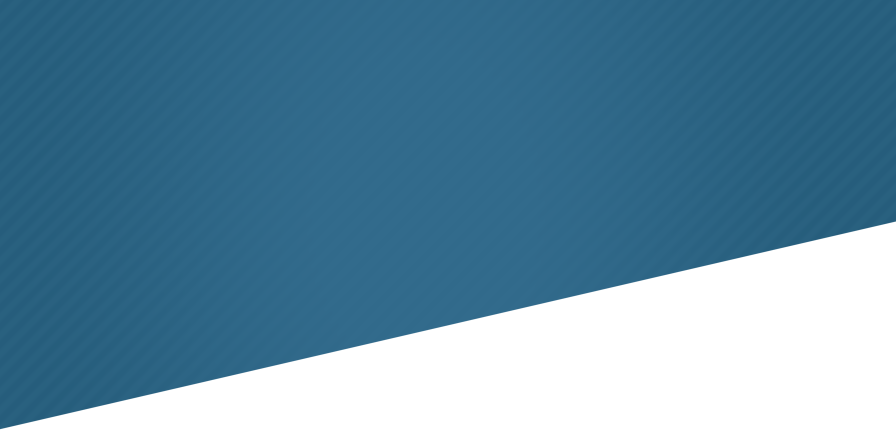
Reproduce this background procedurally as a WebGL 2 fragment shader.

```glsl
#version 300 es
precision highp float;
// A blue panel with a soft central glow and faint diagonal pinstripes,
// cut off by a slanted white base. The glow is an elliptical falloff,
// the stripes a repeated triangle wave, the cut a signed line distance.
uniform vec2 u_resolution;
out vec4 outColor;

// Soft-edged 45 degree stripes rising to the right, 0 to 1.
float diagonalStripes(vec2 p, float period, float pixel) {
    float wave = abs(fract((p.x - p.y) / period) - 0.5) * 2.0;
    float blur = 0.22 + 2.0 * pixel / period;
    return smoothstep(0.5 - blur, 0.5 + blur, wave);
}

// Signed distance to the slanted cut, positive above it.
float slantedCut(vec2 p) {
    float slope = 0.2318;
    return (p.y - 0.042 - slope * p.x) / sqrt(1.0 + slope * slope);
}

void main() {
    // Height spans 0 to 1, width spans 0 to the aspect ratio.
    vec2 p = gl_FragCoord.xy / u_resolution.y;
    float aspect = u_resolution.x / u_resolution.y;
    float pixel = 1.0 / u_resolution.y;

    // Broad glow, brightest just left of the middle.
    vec2 fromGlow = (p - vec2(0.475 * aspect, 0.52)) / vec2(0.5 * aspect, 1.5);
    float shade = smoothstep(0.15, 0.95, length(fromGlow));
    vec3 color = mix(vec3(0.195, 0.418, 0.548), vec3(0.155, 0.372, 0.492), shade);

    // Stripes grow clearer toward the darker sides.
    float stripe = diagonalStripes(p, 0.0417, pixel) - 0.5;
    color += stripe * mix(0.004, 0.014, shade);

    // White base below the cut.
    float panel = smoothstep(-0.7 * pixel, 0.7 * pixel, slantedCut(p));
    outColor = vec4(mix(vec3(1.0), color, panel), 1.0);
}
```
